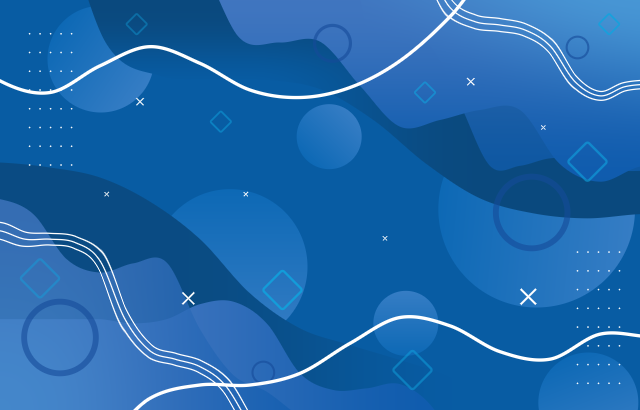
This background is drawn by a Shadertoy shader. Its source:

```glsl
// Abstract blue background: soft discs, shaded bands and translucent waves in two
// corners, white ribbons, and scattered rings, diamonds, crosses and dot grids.
// Wavy edges are smooth cubic splines through evenly spaced heights.

// The canvas is CANVAS_HEIGHT design units tall, y pointing up
const float CANVAS_HEIGHT = 492.0;

const vec3 BASE       = vec3(0.03, 0.36, 0.64);
const vec3 SHADE      = vec3(0.04, 0.28, 0.48);
const vec3 DISC_DEEP  = vec3(0.05, 0.41, 0.71);
const vec3 DISC_LIGHT = vec3(0.21, 0.49, 0.77);
const vec3 ROYAL      = vec3(0.06, 0.36, 0.68);
const vec3 PERIWINKLE = vec3(0.25, 0.46, 0.75);
const vec3 SKY        = vec3(0.29, 0.63, 0.86);
const vec3 NAVY       = vec3(0.08, 0.29, 0.60);
const vec3 CYAN       = vec3(0.06, 0.64, 0.87);
const vec3 WHITE      = vec3(1.0);

const float RIBBON_HALF = 2.0;
const float THREAD_HALF = 0.75;
const float DOT_RADIUS  = 0.95;
const vec2  DOT_CELL    = vec2(12.6, 22.5);
const vec2  DOT_LAST    = vec2(4.0, 7.0);

// Spline heights, twelve per curve
const mat3x4 UPPER_EDGE    = mat3x4(602, 439, 401, 397, 396, 385, 348, 295, 254, 236, 230, 235);
const mat3x4 UPPER_WAVE    = mat3x4(532, 446, 441, 442, 389, 340, 348, 360, 360, 295, 274, 292);
const mat3x4 UPPER_CREST   = mat3x4(612, 446, 437, 437, 367, 293, 293, 302, 301, 289, 287, 292);
const mat3x4 LOWER_EDGE    = mat3x4(297, 291, 279, 250, 205, 140, 98, 78, 60, 40, 10, -38);
const mat3x4 LOWER_WAVE    = mat3x4(253, 235, 181, 165, 176, 177, 97, 42, 22, -8, -30, -30);
const mat3x4 LOWER_CREST   = mat3x4(109, 104, 109, 127, 130, 104, 44, 24, 26, 31, 2, -68);
const mat3x4 UPPER_RIBBON  = mat3x4(442, 395, 381, 413, 436, 416, 384, 375, 387, 419, 472, 542);
const mat3x4 LOWER_RIBBON  = mat3x4(-38, 14, 30, 30, 44, 80, 111, 101, 70, 61, 91, 88);
const mat3x4 UPPER_THREADS = mat3x4(532, 483, 466, 462, 456, 437, 394, 377, 388, 391, 391, 391);
const mat3x4 LOWER_THREADS = mat3x4(215, 205, 205, 201, 179, 109, 71, 61, 52, 30, -18, -60);

// Discs: centre, radius, angle of the light side
const vec4 DISCS[6] = vec4[6](
    vec4(121, 421, 64, -0.6), vec4(395, 328, 39, 0.8), vec4(276, 172, 93, -1.57),
    vec4(644, 241, 118, -0.1), vec4(487, 104, 39, 1.57), vec4(706, 9, 60, -1.2));
// Rings: centre, radius
const vec3 RINGS[5] = vec3[5](vec3(399, 440, 21.5), vec3(693, 435, 13),
    vec3(638, 237, 43), vec3(72, 87, 43), vec3(316, 45, 13));
// Diamonds: centre, half side, opacity
const vec4 DIAMONDS[8] = vec4[8](
    vec4(164, 463, 9, 0.4), vec4(731, 463, 9, 0.8), vec4(510, 381, 9, 0.6), vec4(265, 346, 9, 0.5),
    vec4(705, 298, 17, 0.6), vec4(48, 158, 17, 0.45), vec4(339, 144, 17, 0.85), vec4(495, 48, 17, 0.5));
// Crosses: centre, arm length
const vec3 CROSSES[8] = vec3[8](
    vec3(168, 370, 6), vec3(565, 394, 6), vec3(652, 339, 3.5), vec3(128, 259, 3.5),
    vec3(295, 259, 3.5), vec3(462, 206, 3.5), vec3(226, 134, 10), vec3(634, 136, 13));

float pixelSize;

float cover(float d) { return clamp(0.5 - d / pixelSize, 0.0, 1.0); }

void paint(inout vec3 col, vec3 ink, float d, float alpha) { col = mix(col, ink, cover(d) * alpha); }

float knot(mat3x4 k, int i) { i = clamp(i, 0, 11); return k[i / 4][i % 4]; }

// Approximate signed distance to a Catmull-Rom curve, positive above it
float rise(mat3x4 k, float start, float gap, vec2 p) {
    float u = clamp((p.x - start) / gap, 0.0, 10.999);
    int i = int(u);
    float t = fract(u);
    float a = knot(k, i - 1), b = knot(k, i), c = knot(k, i + 1), d = knot(k, i + 2);
    float c1 = 0.5 * (c - a), c2 = a - 2.5 * b + 2.0 * c - 0.5 * d, c3 = 0.5 * (d - a) + 1.5 * (b - c);
    float height = b + t * (c1 + t * (c2 + t * c3));
    float slope = (c1 + t * (2.0 * c2 + 3.0 * t * c3)) / gap;
    return (p.y - height) / sqrt(1.0 + slope * slope);
}

// Three parallel thin lines
float threads(float d, float spacing) { return min(abs(d), abs(abs(d) - spacing)) - THREAD_HALF; }

vec2 diagonal(vec2 p) { return abs(vec2(p.x + p.y, p.x - p.y)) * 0.7071; }

float diamond(vec2 p, float side) {
    float corner = 0.18 * side;
    vec2 q = diagonal(p) - side + corner;
    float d = length(max(q, 0.0)) + min(max(q.x, q.y), 0.0) - corner;
    return abs(d) - (0.8 + 0.035 * side);
}

float cross45(vec2 p, float arm) {
    vec2 q = diagonal(p);
    return max(min(q.x, q.y) - (0.25 + 0.075 * arm), max(q.x, q.y) - arm);
}

float dotGrid(vec2 p) {
    vec2 id = clamp(round(p / DOT_CELL), vec2(0.0), DOT_LAST);
    return length(p - id * DOT_CELL) - DOT_RADIUS;
}

void mainImage(out vec4 fragColor, in vec2 fragCoord) {
    pixelSize = CANVAS_HEIGHT / iResolution.y;
    vec2 p = fragCoord * pixelSize;
    vec3 col = BASE;

    // Gradient discs
    for (int i = 0; i < 6; i++) {
        vec4 s = DISCS[i];
        vec2 q = p - s.xy;
        float light = 0.5 + 0.5 * dot(q, vec2(cos(s.w), sin(s.w))) / s.z;
        paint(col, mix(DISC_DEEP, DISC_LIGHT, light), length(q) - s.z, 1.0);
    }

    // Upper corner: shaded band, wave, bright crest
    float shade = mix(smoothstep(385.0, 480.0, p.y), 1.0, smoothstep(300.0, 570.0, p.x));
    paint(col, mix(BASE, SHADE, 0.9 * shade), -rise(UPPER_EDGE, 64.0, 64.0, p), 1.0);
    float lift = smoothstep(270.0, 500.0, p.y);
    paint(col, mix(ROYAL, PERIWINKLE, lift), -rise(UPPER_WAVE, 240.0, 48.0, p), 1.0);
    vec3 glow = mix(PERIWINKLE, SKY, smoothstep(380.0, 760.0, p.x + 1.5 * (p.y - CANVAS_HEIGHT)));
    paint(col, mix(ROYAL, glow, lift), -rise(UPPER_CREST, 408.0, 36.0, p), 0.75);

    // Lower corner: shaded band, crest, wave
    shade = 0.8 * (1.0 - smoothstep(220.0, 570.0, p.x));
    paint(col, mix(BASE, SHADE, shade), rise(LOWER_EDGE, 0.0, 60.0, p), 1.0);
    glow = mix(PERIWINKLE, SKY, 0.4 * (1.0 - smoothstep(0.0, 260.0, length(p))));
    paint(col, mix(glow, ROYAL, smoothstep(120.0, 540.0, p.x)), rise(LOWER_CREST, 120.0, 40.0, p), 1.0);
    paint(col, mix(glow, ROYAL, smoothstep(60.0, 420.0, p.x)), rise(LOWER_WAVE, 0.0, 40.0, p), 0.8);

    // Scattered ornaments
    for (int i = 0; i < 5; i++)
        paint(col, NAVY, abs(length(p - RINGS[i].xy) - RINGS[i].z) - (0.3 + 0.075 * RINGS[i].z), 0.6);
    for (int i = 0; i < 8; i++) {
        paint(col, CYAN, diamond(p - DIAMONDS[i].xy, DIAMONDS[i].z), DIAMONDS[i].w);
        paint(col, WHITE, cross45(p - CROSSES[i].xy, CROSSES[i].z), 1.0);
    }
    paint(col, WHITE, min(dotGrid(p - vec2(35.5, 294.0)), dotGrid(p - vec2(693.0, 32.0))), 0.95);

    // White ribbons and thread bundles
    float ribbons = min(abs(rise(UPPER_RIBBON, -60.0, 60.0, p)), abs(rise(LOWER_RIBBON, 120.0, 60.0, p)));
    paint(col, WHITE, ribbons - RIBBON_HALF, 1.0);
    paint(col, WHITE, threads(rise(UPPER_THREADS, 510.0, 30.0, p), mix(8.0, 5.0, smoothstep(560.0, 760.0, p.x))), 1.0);
    paint(col, WHITE, threads(rise(LOWER_THREADS, 0.0, 30.0, p), mix(10.0, 7.0, smoothstep(0.0, 60.0, p.x))), 1.0);
    fragColor = vec4(col, 1.0);
}
```
